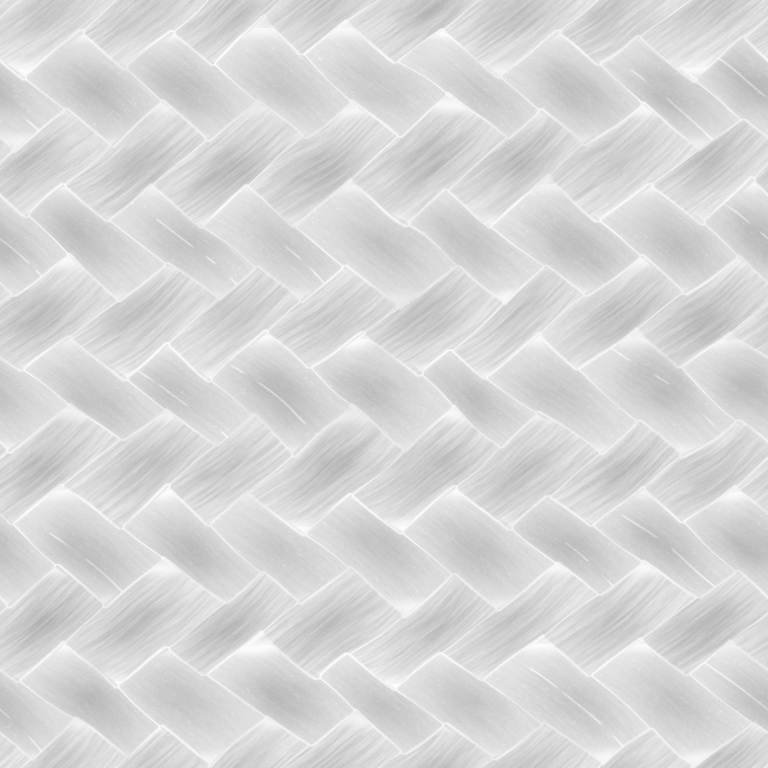
Reproduce this texture procedurally as a WebGL 1 fragment shader.

```glsl
precision highp float;

// Pale herringbone wicker: flat strands in a 2/2 twill, 8 repeats across and 5 down.
// Each repeat holds one falling and one rising piece; a search over nearby pieces
// finds the one on top, then fibres, a soft grey centre and bright seams shade it.

uniform vec2 u_resolution;

const vec2 REPEATS = vec2(8.0, 5.0);
const vec2 WEAVE_OFFSET = vec2(0.177, 0.443);
const vec2 FALLING_CENTRE = vec2(0.75, 0.125);
const vec2 RISING_CENTRE = vec2(0.25, 0.625);
const float WIDTH_JITTER = 0.34;
const float TILT_JITTER = 0.16;
const float BEND = 0.05;
const float TUCK = 0.3;          // how far piece ends run under their neighbours
const float EDGE_SLOPE = 8.0;    // weight of long sides against ends
const float SEAM_WIDTH = 0.045;
const float FIBRE_COUNT = 24.0;
const float SCRATCH_SHARE = 0.3;
const vec3 STRAW = vec3(0.878);
const vec3 CENTRE_GREY = vec3(0.742);
const vec3 SEAM_WHITE = vec3(0.985);

float hash(vec2 p) {
    vec3 q = fract(p.xyx * vec3(0.1031, 0.1030, 0.0973));
    q += dot(q, q.yzx + 33.33);
    return fract((q.x + q.y) * q.z);
}

// Value noise that wraps after the given period
float noise(vec2 p, vec2 period) {
    vec2 i = floor(p), f = fract(p);
    f = f * f * (3.0 - 2.0 * f);
    vec2 lo = mod(i, period), hi = mod(i + 1.0, period);
    return mix(mix(hash(lo), hash(vec2(hi.x, lo.y)), f.x),
               mix(hash(vec2(lo.x, hi.y)), hash(hi), f.x), f.y);
}

float localNoise(vec2 p) { return noise(p, vec2(4096.0)); }

// Wrapped number of a piece, so that the canvas itself tiles
float serial(vec2 id, float rising) {
    id = mod(id, REPEATS);
    return id.x + REPEATS.x * (id.y + REPEATS.y * rising) + 1.0;
}

// Shift of the long edge shared by two parallel pieces
float edgeShift(vec2 id, float rising, float along) {
    float key = serial(id, rising);
    return WIDTH_JITTER * (hash(vec2(key, 11.0)) - 0.5)
         + TILT_JITTER * (hash(vec2(key, 23.0)) - 0.5) * along;
}

void main() {
    vec2 uv = gl_FragCoord.xy / u_resolution;
    vec2 p = vec2(uv.x, 1.0 - uv.y) * REPEATS;
    vec2 bend = vec2(noise(p * 2.0, REPEATS * 2.0), noise(p * 2.0 + 5.0, REPEATS * 2.0));
    vec2 q = p - WEAVE_OFFSET + BEND * (bend - 0.5);

    // Find the piece on top and its lead over the next one
    float best = -100.0, second = -100.0, key = 0.0, isRising = 0.0;
    vec2 local = vec2(0.0);          // x along the strand, y across it
    for (int kind = 0; kind < 2; kind++) {
        float rising = float(kind);
        vec2 centre = mix(FALLING_CENTRE, RISING_CENTRE, rising);
        vec2 nearest = floor(q - centre + 0.5);
        for (int y = -1; y <= 1; y++) {
            for (int x = -1; x <= 1; x++) {
                vec2 id = nearest + vec2(float(x), float(y));
                vec2 d = q - centre - id;
                vec2 axes = vec2(d.x + 2.0 * d.y, d.x - 2.0 * d.y);
                vec2 pos = mix(axes, axes.yx, rising);
                float low = pos.y + 0.5 - edgeShift(id, rising, pos.x + 0.5);
                float high = 0.5 - pos.y + edgeShift(id + vec2(1.0, 0.0), rising, pos.x - 0.5);
                float score = min(EDGE_SLOPE * min(low, high), 1.0 - abs(pos.x) + TUCK);
                if (score > best) {
                    second = best;
                    best = score;
                    local = pos;
                    isRising = rising;
                    key = serial(id, rising);
                } else {
                    second = max(second, score);
                }
            }
        }
    }
    float seam = (best - second) / EDGE_SLOPE;

    // Soft grey centre, different on every piece
    vec2 drift = vec2(hash(vec2(key, 31.0)), hash(vec2(key, 37.0))) - 0.5;
    vec2 c = local - drift * vec2(0.4, 0.16);
    float cloud = localNoise(local * vec2(3.0, 5.0) + key * 17.0);
    float centreTone = exp(-1.7 * c.x * c.x - 5.0 * c.y * c.y);
    centreTone *= mix(0.65, 1.1, hash(vec2(key, 41.0))) * (0.85 + 0.3 * cloud);
    vec3 color = mix(STRAW, CENTRE_GREY, centreTone);

    // Fibres: strong lines on rising pieces, fine grain on falling ones
    float across = local.y + 0.06 * local.x * local.x + 0.05 * drift.x * local.x;
    vec2 fibre = vec2(local.x * 1.6, across * FIBRE_COUNT) + key * vec2(7.0, 43.0);
    float lines = localNoise(fibre) + 0.6 * localNoise(fibre * vec2(2.5, 2.1) + 9.0) - 0.8;
    float grain = localNoise(vec2(local.x * 22.0, across * 45.0) + key * 29.0) - 0.5;
    color += lines * mix(0.022, 0.075, isRising) + grain * 0.022;

    // Pale scratches and specks on some falling pieces
    float scratched = step(hash(vec2(key, 53.0)), SCRATCH_SHARE) * (1.0 - isRising);
    float scratch = 1.0 - smoothstep(0.006, 0.028, abs(across - drift.y * 0.4));
    scratch *= smoothstep(0.35, 0.6, localNoise(vec2(local.x * 4.0 + key * 13.0, key)));
    float speck = smoothstep(0.87, 0.97, localNoise(local * 24.0 + key * 19.0));
    color += 0.09 * scratch * scratched + 0.035 * speck * (1.0 - isRising);

    // White seams, widest where a falling piece slips under a rising one
    float strength = mix(0.35, 1.0, noise(p * 3.0, REPEATS * 3.0));
    float line = 1.0 - smoothstep(0.0, SEAM_WIDTH, seam);
    float tucked = (1.0 - isRising) * smoothstep(0.45, 0.95, -local.x);
    float glow = exp(-seam * 13.0) * (0.22 + 0.45 * tucked);
    color = mix(color, SEAM_WHITE, clamp(strength * (0.75 * line + glow), 0.0, 1.0));

    gl_FragColor = vec4(clamp(color, 0.0, 1.0), 1.0);
}
```
